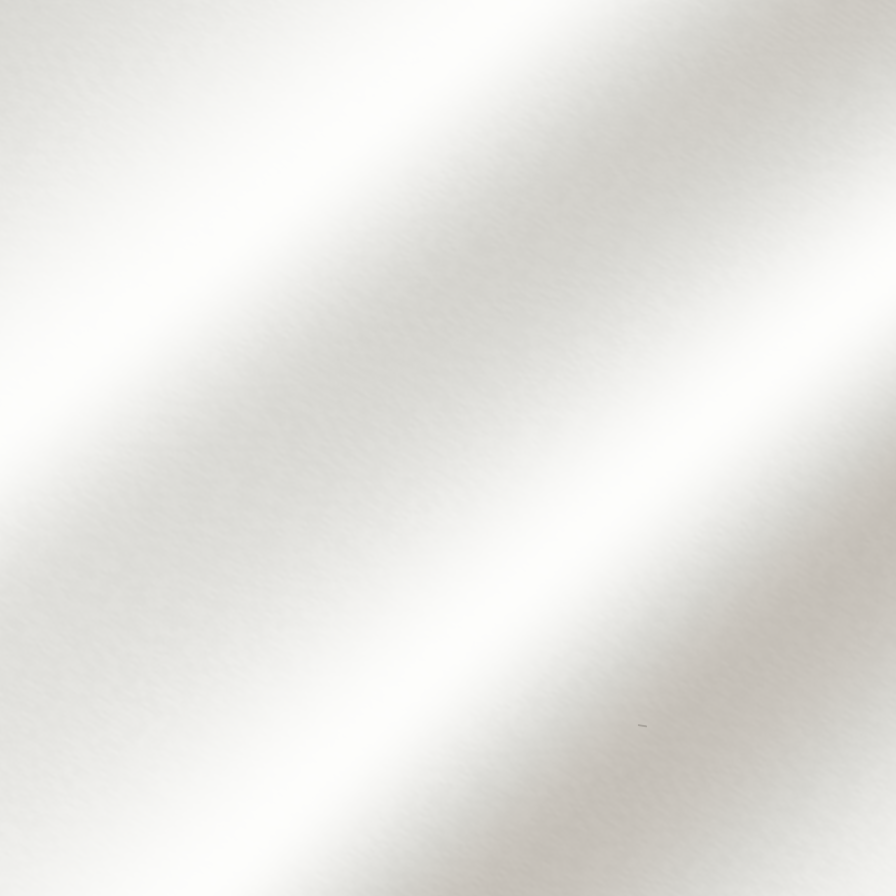
Give the GLSL for this texture, as a Shadertoy shader.

```glsl
const int FOLDS = 6;
const float WEAVE_ANGLE = -0.55;
const vec2 WEAVE_SCALE = vec2(110.0, 250.0);
const float WEAVE_DEPTH = 0.016;
const float GRAIN_SCALE = 384.0;
const float GRAIN_DEPTH = 0.007;
const vec3 HIGHLIGHT = vec3(0.992, 0.992, 0.986);
const vec3 COOL_SHADE = vec3(0.98, 1.0, 1.09);
const vec3 WARM_SHADE = vec3(0.92, 1.0, 1.1);
const vec2 FLECK_POS = vec2(0.717, 0.190);

// Fold centre lines, bottom to top: height at left, slope, curvature
const vec3 FOLD_LINE[FOLDS] = vec3[FOLDS](
    vec3(-0.975, 0.955, 0.0), vec3(-0.535, 0.955, 0.0),
    vec3(-0.23, 1.06, -0.13), vec3(0.30, 0.75, 0.0),
    vec3(0.52, 0.83, 0.0), vec3(1.04, 0.80, 0.0));

// Darkness of each fold at the left and right sides
const vec2 FOLD_SHADE[FOLDS] = vec2[FOLDS](
    vec2(0.04, 0.04), vec2(0.23, 0.24), vec2(0.0, 0.0),
    vec2(0.115, 0.205), vec2(0.0, 0.0), vec2(0.145, 0.11));

float hash(vec2 p) {
    return fract(sin(dot(p, vec2(127.1, 311.7))) * 43758.5453);
}

float valueNoise(vec2 p) {
    vec2 cell = floor(p);
    vec2 f = fract(p);
    f = f * f * (3.0 - 2.0 * f);
    float low = mix(hash(cell), hash(cell + vec2(1.0, 0.0)), f.x);
    float high = mix(hash(cell + vec2(0.0, 1.0)), hash(cell + vec2(1.0)), f.x);
    return mix(low, high, f.y);
}

float foldHeight(int i, float x) {
    vec3 line = FOLD_LINE[i];
    return line.x + x * (line.y + x * line.z);
}

float foldShade(int i, float x) {
    return mix(FOLD_SHADE[i].x, FOLD_SHADE[i].y, x);
}

// Blend smoothly from each fold to the one above it
float drapeShade(vec2 uv) {
    float shade = foldShade(0, uv.x);
    for (int i = 1; i < FOLDS; i++) {
        float rise = smoothstep(foldHeight(i - 1, uv.x), foldHeight(i, uv.x), uv.y);
        shade = mix(shade, foldShade(i, uv.x), rise);
    }
    return shade;
}

// Short slanted threads plus fine grain, centred on zero
float clothTexture(vec2 uv) {
    float c = cos(WEAVE_ANGLE);
    float s = sin(WEAVE_ANGLE);
    vec2 along = vec2(c * uv.x + s * uv.y, c * uv.y - s * uv.x);
    float weave = valueNoise(along * WEAVE_SCALE) - 0.5;
    float grain = valueNoise(uv * GRAIN_SCALE) - 0.5;
    return weave * WEAVE_DEPTH + grain * GRAIN_DEPTH;
}

// Tiny loose fibre
float fleck(vec2 uv) {
    vec2 p = uv - FLECK_POS;
    p.y += 0.15 * p.x;
    p.x -= clamp(p.x, -0.004, 0.004);
    return 1.0 - smoothstep(0.0003, 0.0018, length(p));
}

void mainImage(out vec4 fragColor, in vec2 fragCoord) {
    vec2 uv = fragCoord / iResolution.xy;
    float shade = drapeShade(uv);

    // Texture shows in the shadows and fades in the highlights
    float visibility = smoothstep(0.0, 0.09, shade);
    float warmth = smoothstep(0.13, 0.23, shade);
    vec3 tint = mix(COOL_SHADE, WARM_SHADE, warmth);

    vec3 color = HIGHLIGHT - shade * tint;
    color += clothTexture(uv) * mix(0.15, 1.0, visibility);
    color -= 0.13 * fleck(uv);
    fragColor = vec4(clamp(color, 0.0, 1.0), 1.0);
}
```
